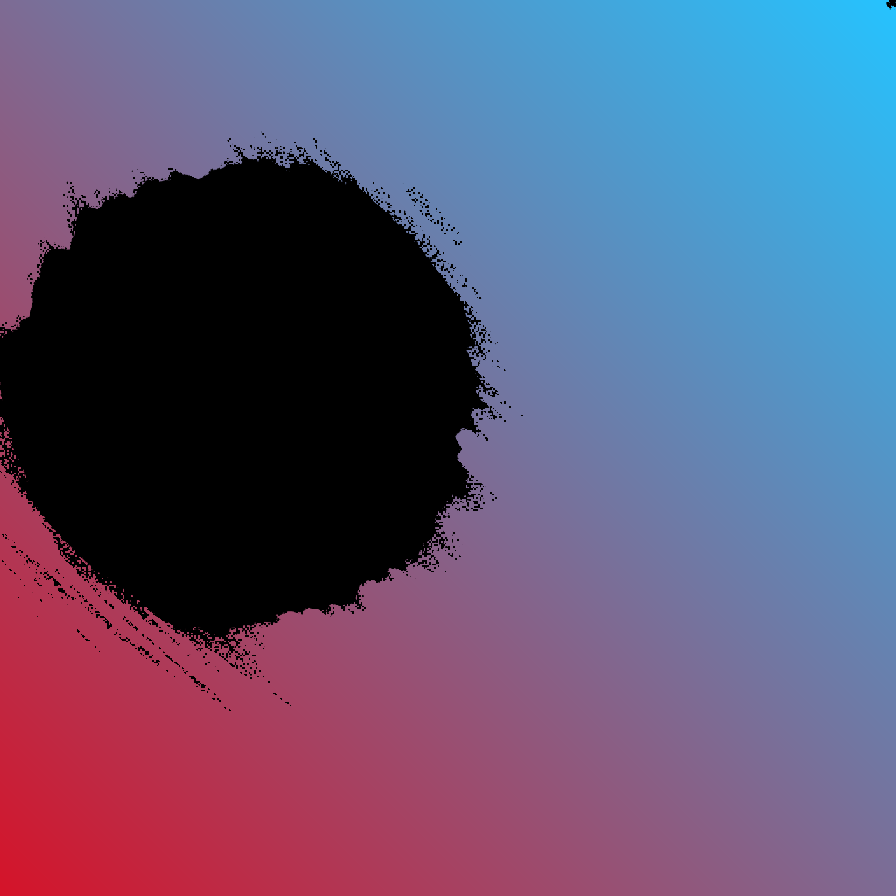
Reproduce this background procedurally as a three.js fragment shader.

```glsl
varying vec2 vUv;

float hash(vec2 p) {
  return fract(sin(dot(p, vec2(12.9898, 78.233))) * 43758.5453);
}

float valueNoise(vec2 p) {
  vec2 cell = floor(p);
  vec2 f = fract(p);
  f = f * f * (3.0 - 2.0 * f);
  float low = mix(hash(cell), hash(cell + vec2(1.0, 0.0)), f.x);
  float high = mix(hash(cell + vec2(0.0, 1.0)), hash(cell + vec2(1.0, 1.0)), f.x);
  return mix(low, high, f.y);
}

// Frame that runs along and across the gently bent fibres
vec2 fibreFrame(vec2 p) {
  float along = dot(p, vec2(0.7071, -0.7071));
  float across = dot(p, vec2(0.7071, 0.7071)) - 0.27 * along * along;
  return vec2(along, across);
}

// Furry disc: broad tufts, thin strands and loose grains push the rim outward
float furryDisc(vec2 p, float grain) {
  vec2 fibre = fibreFrame(p);
  float tuft = valueNoise(fibre * vec2(5.0, 34.0) + 17.0);
  float strand = valueNoise(fibre * vec2(9.0, 110.0) + 41.0);
  float thread = valueNoise(fibre * vec2(14.0, 260.0) + 73.0);
  float lowerLeft = smoothstep(0.16, 0.26, -fibre.y);

  float reach = 0.024 * tuft + 0.016 * strand;
  float loose = 0.075 * tuft * strand * pow(grain, 2.5);
  float stray = 0.075 * lowerLeft * smoothstep(0.55, 0.95, thread) * grain * grain;
  float rim = 0.241 + reach + loose + stray;
  return smoothstep(-0.0008, 0.0008, rim - length(p));
}

void main() {
  // Diagonal gradient
  vec3 red = vec3(0.835, 0.075, 0.16);
  vec3 skyBlue = vec3(0.145, 0.765, 1.0);
  vec3 color = mix(red, skyBlue, 0.5 * (vUv.x + vUv.y));

  // Fine grain that breaks up the rim
  vec2 grainCell = floor(vUv * 512.0);
  float grain = hash(grainCell);
  float ink = furryDisc(vUv - vec2(0.267, 0.56), grain);

  // Rare dust and a rough speck in the upper right corner
  float dust = step(0.999985, hash(grainCell + 7.3));
  float speckRadius = 0.003 + 0.005 * grain;
  float speck = 1.0 - smoothstep(-0.0008, 0.0008, length(vUv - vec2(0.996, 0.997)) - speckRadius);
  ink = max(ink, max(dust, speck));

  gl_FragColor = vec4(mix(color, vec3(0.0), ink), 1.0);
}
```
